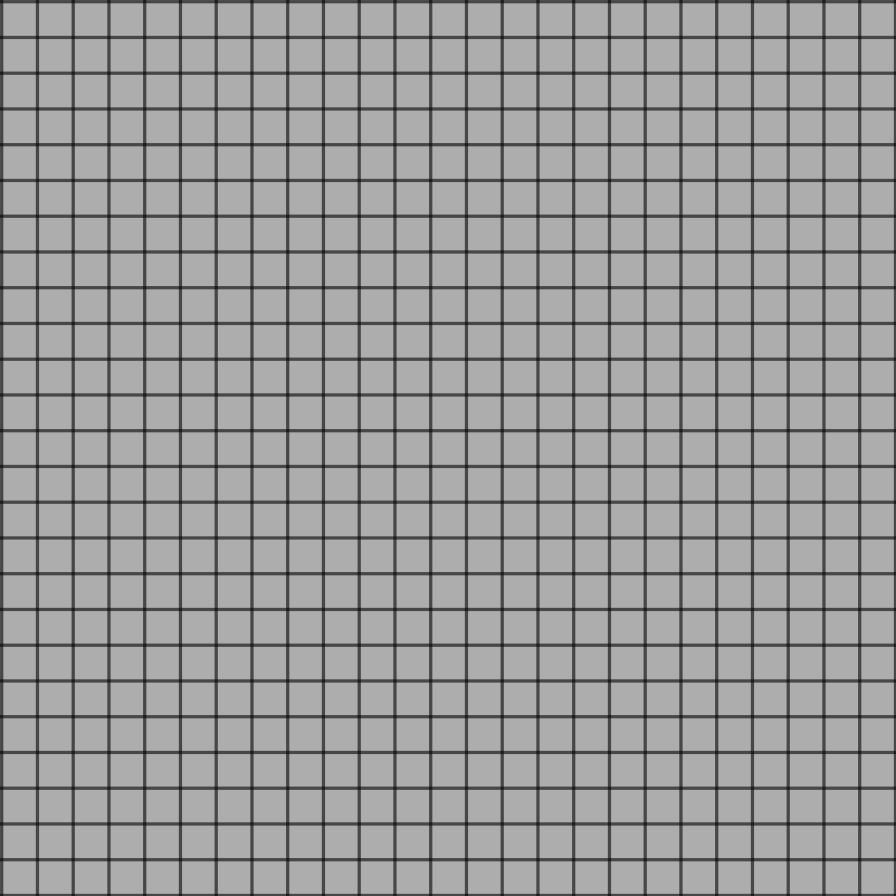
A Shadertoy shader for this pattern:

```glsl
// Plain grey square grid of thin translucent dark lines, darker where they cross.

const float CELL_SIZE = 0.0399;        // spacing of the lines, fraction of the canvas
const float LINE_WIDTH = 0.00365;      // fraction of the canvas
const float FIRST_LINE = 0.0019;       // centre of the first line, from left and top
const vec3 GROUND = vec3(0.68);
const float LINE_TRANSMITTANCE = 0.41; // light left after one line

// Distance along each axis to the nearest grid line, in canvas units.
vec2 gridDistance(vec2 p) {
    return abs(fract(p / CELL_SIZE + 0.5) - 0.5) * CELL_SIZE;
}

void mainImage(out vec4 fragColor, in vec2 fragCoord) {
    vec2 uv = fragCoord / iResolution.xy;
    vec2 pixel = 1.0 / iResolution.xy;

    // Grid is laid out from the upper left corner
    vec2 fromCorner = vec2(uv.x, 1.0 - uv.y);
    vec2 dist = gridDistance(fromCorner - FIRST_LINE);

    // Antialiased coverage of vertical (x) and horizontal (y) lines
    vec2 coverage = clamp((0.5 * LINE_WIDTH - dist) / pixel + 0.5, 0.0, 1.0);

    // Both line sets filter the ground, so crossings darken twice
    vec2 transmitted = mix(vec2(1.0), vec2(LINE_TRANSMITTANCE), coverage);
    fragColor = vec4(GROUND * transmitted.x * transmitted.y, 1.0);
}
```
